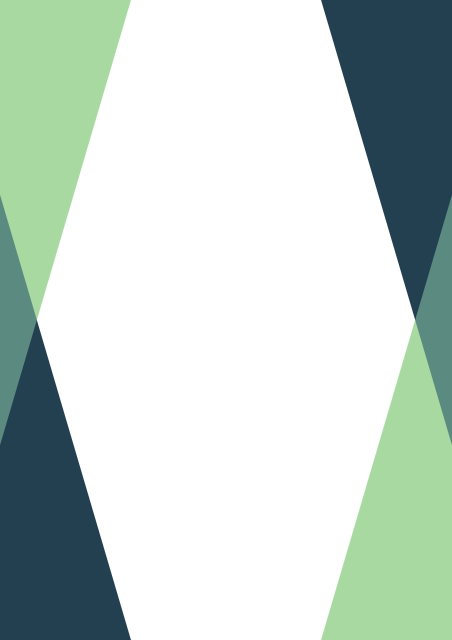
Reproduce this background procedurally as a Shadertoy shader.

```glsl
#define WHITE vec3(1.0)
#define GREEN vec3(0.655, 0.851, 0.631)
#define NAVY vec3(0.137, 0.251, 0.314)
#define TEAL vec3(0.357, 0.541, 0.506)
#define CROSSING 0.0815   // distance of the crossing from the side, in widths
#define SLANT 0.4165      // sideways run of an edge over the full height, in widths

// Coverage of the area left of a slanted edge through the crossing
float leftOf(vec2 uv, float slant) {
    float gap = CROSSING + slant * (uv.y - 0.5) - uv.x;
    vec2 gradient = vec2(1.0, slant) / iResolution.xy;
    return clamp(gap / length(gradient) + 0.5, 0.0, 1.0);
}

void mainImage(out vec4 fragColor, in vec2 fragCoord) {
    vec2 uv = fragCoord / iResolution.xy;

    // Half-turn symmetry: the right side repeats the left upside down
    if (uv.x > 0.5) uv = 1.0 - uv;

    float greenCover = leftOf(uv, SLANT);
    float navyCover = leftOf(uv, -SLANT);

    // Two crossing wedges, with teal where they overlap
    vec3 outsideNavy = mix(WHITE, GREEN, greenCover);
    vec3 insideNavy = mix(NAVY, TEAL, greenCover);
    fragColor = vec4(mix(outsideNavy, insideNavy, navyCover), 1.0);
}
```
